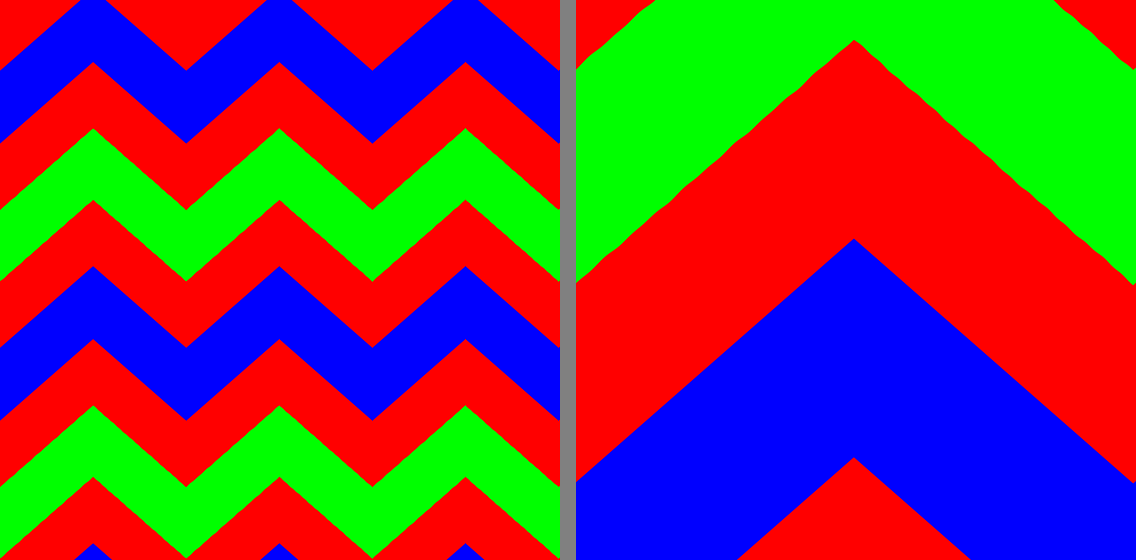
Left: the whole. Right: its middle third, enlarged.
This pattern is drawn by a Shadertoy shader. Its source:

```glsl
// Horizontal zigzag stripes alternating blue and green on a red ground.

const float PERIOD = 0.4948; // height of one blue and green pair

// Signed depth inside a stripe that recurs every PERIOD; positive inside.
float stripeDepth(float level, float centre, float halfWidth) {
    float offset = mod(level - centre + 0.5 * PERIOD, PERIOD) - 0.5 * PERIOD;
    return halfWidth - abs(offset);
}

// Faint raggedness of the stripe edges.
float edgeWobble(vec2 p) {
    return 0.0003 * (sin(p.x * 211.0 + p.y * 37.0) + sin(p.x * 487.0 - p.y * 91.0));
}

void mainImage(out vec4 fragColor, in vec2 fragCoord) {
    vec2 p = fragCoord / iResolution.y;

    // Fold x into a triangle wave: 1 in the valleys, 0 on the peaks
    float zigzag = 2.0 * abs(fract(p.x / 0.3325) - 0.5);

    // Distance down from the first blue edge; the top corners stay red
    float level = max(1.0 - p.y - 0.1458 * zigzag + 0.0195, -0.112);

    // Edge softness of one pixel, measured across the slope
    float soft = 0.66 / iResolution.y;
    float blue = smoothstep(-soft, soft, stripeDepth(level, 0.0651, 0.0651));
    float green = smoothstep(-soft, soft, stripeDepth(level, 0.3125, 0.0638) + edgeWobble(p));

    vec3 color = vec3(1.0, 0.0, 0.0);
    color = mix(color, vec3(0.0, 0.0, 1.0), blue);
    color = mix(color, vec3(0.0, 1.0, 0.0), green);
    fragColor = vec4(color, 1.0);
}
```
